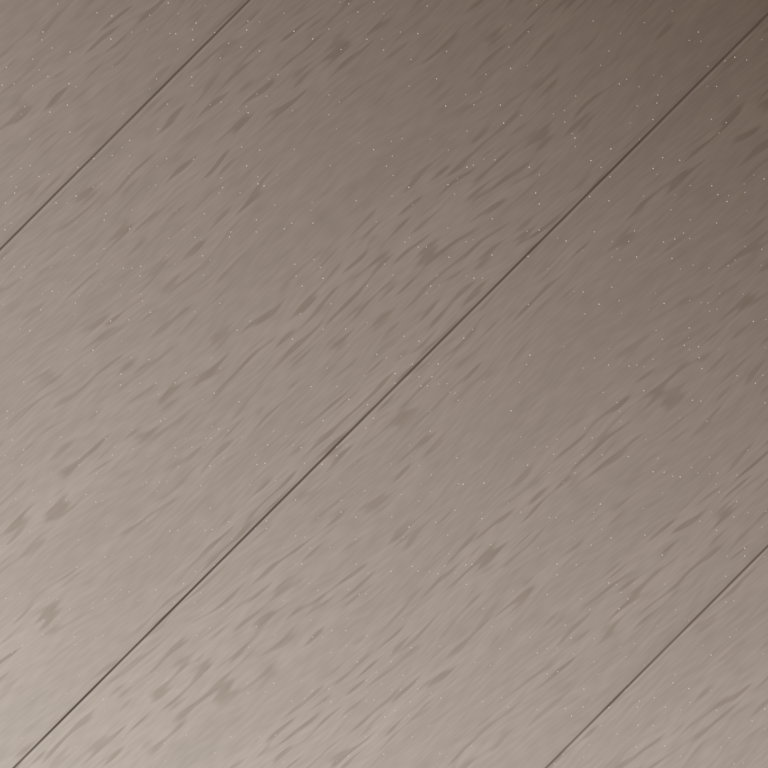
Reproduce this texture procedurally as a Shadertoy shader.

```glsl
// Diagonal pale oak floor planks with fine grain, thin seams and soft side light.

const float PLANK_WIDTH  = 0.490;   // measured across the boards
const float SEAM_OFFSET  = -0.0125; // position of the middle seam
const float SEAM_HALF    = 0.0013;
const float GRAIN_TILT   = 0.055;   // grain slope relative to the boards
const float GRAIN_WARP   = 0.016;
const float SPECK_CELLS  = 85.0;
const float SPECK_CHANCE = 0.13;
const float SPECK_RADIUS = 0.0011;

const vec3 SHADE_COLOR = vec3(0.40, 0.34, 0.30);
const vec3 LIGHT_COLOR = vec3(0.745, 0.70, 0.662);
const vec3 SEAM_COLOR  = vec3(0.29, 0.23, 0.21);
const vec3 PORE_TINT   = vec3(0.88, 0.865, 0.845);
const vec3 SPECK_COLOR = vec3(0.80, 0.76, 0.71);

// Integer hash giving two values in 0..1
vec2 hash2(vec2 cell) {
    uvec2 h = uvec2(ivec2(cell)) * uvec2(1597u, 3812u) + uvec2(7919u, 104729u);
    h = (h.x ^ (h.y * 2971u)) * uvec2(48271u, 69621u);
    h ^= h >> 15u;
    h *= uvec2(40503u, 60493u);
    h ^= h >> 13u;
    return vec2(h & 65535u) / 65535.0;
}

float cornerGradient(vec2 cell, vec2 offset) {
    float angle = 6.28319 * hash2(cell).x;
    return dot(vec2(cos(angle), sin(angle)), offset);
}

float gradientNoise(vec2 p) {
    vec2 i = floor(p), f = fract(p);
    vec2 u = f * f * f * (f * (f * 6.0 - 15.0) + 10.0);
    vec2 e = vec2(1.0, 0.0);
    float low  = mix(cornerGradient(i, f), cornerGradient(i + e.xy, f - e.xy), u.x);
    float high = mix(cornerGradient(i + e.yx, f - e.yx),
                     cornerGradient(i + e.xx, f - e.xx), u.x);
    return 1.4 * mix(low, high, u.y);
}

// Brightness falls from the lower left to the upper right
vec3 sideLight(vec2 uv) {
    float level = 0.98 - 0.27 * uv.x - 0.53 * uv.y - 0.15 * uv.x * uv.y;
    return mix(SHADE_COLOR, LIGHT_COLOR, level);
}

// Wood grain: x runs along the board, y across it
vec3 applyGrain(vec3 color, vec2 board, float plank) {
    vec2 p = board + vec2(plank * 7.3, plank * 3.7);
    p.y += GRAIN_TILT * board.x;
    p.y += GRAIN_WARP * gradientNoise(p * vec2(2.6, 5.0));
    p.y += 0.003 * gradientNoise(p * vec2(11.0, 24.0));

    float broad  = gradientNoise(p * vec2(1.8, 17.0));
    float streak = gradientNoise(p * vec2(5.0, 62.0) + 19.0);
    float fibre  = gradientNoise(p * vec2(38.0, 230.0) + 41.0);
    float pores  = smoothstep(0.08, 0.55, gradientNoise(p * vec2(19.0, 135.0) + 73.0));
    pores *= smoothstep(-0.45, 0.4, broad + 0.5 * streak);

    color *= 1.0 + 0.022 * broad + 0.026 * streak + 0.034 * fibre;
    return color * mix(vec3(1.0), PORE_TINT, pores * 0.8);
}

// Sparse pale dust, one possible speck per cell
float dustSpecks(vec2 uv, float pixel) {
    vec2 cell = floor(uv * SPECK_CELLS);
    vec2 center = (cell + 0.2 + 0.6 * hash2(cell + 211.0)) / SPECK_CELLS;
    vec2 chance = hash2(cell + 503.0);
    float dist = length(uv - center);
    float dot1 = 1.0 - smoothstep(SPECK_RADIUS - 0.5 * pixel, SPECK_RADIUS + 0.5 * pixel, dist);
    return dot1 * step(chance.x, SPECK_CHANCE) * (0.2 + 0.45 * chance.y);
}

void mainImage(out vec4 fragColor, in vec2 fragCoord) {
    vec2 uv = fragCoord / iResolution.y;
    float pixel = 1.0 / iResolution.y;

    // Board coordinates, turned by 45 degrees
    vec2 board = vec2(uv.x + uv.y, uv.y - uv.x) * 0.70711;
    float row = (board.y - SEAM_OFFSET) / PLANK_WIDTH;
    float plank = floor(row);
    float seam = round(row);
    float seamDist = (row - seam) * PLANK_WIDTH;

    vec3 color = sideLight(uv);
    color *= 1.0 + 0.02 * (hash2(vec2(plank + 31.0, 5.0)).x - 0.5);
    color = applyGrain(color, board, plank);
    color = mix(color, SPECK_COLOR, dustSpecks(uv, pixel));

    // Seams: soft shaded bevel, dark gap and a faint lit edge below
    float strength = seam == 0.0 ? 0.75 : 0.55;
    strength *= 0.9 + 0.25 * gradientNoise(vec2(board.x * 9.0, seam + 0.5));
    float gap = 1.0 - smoothstep(SEAM_HALF - 0.7 * pixel, SEAM_HALF + 0.7 * pixel, abs(seamDist));
    float bevel = exp(-abs(seamDist) / 0.004);
    float litEdge = exp(-pow((seamDist + 0.0036) / 0.0013, 2.0));
    color *= 1.0 - 0.07 * bevel;
    color += 0.035 * litEdge;
    color = mix(color, SEAM_COLOR, gap * strength);

    fragColor = vec4(color, 1.0);
}
```
